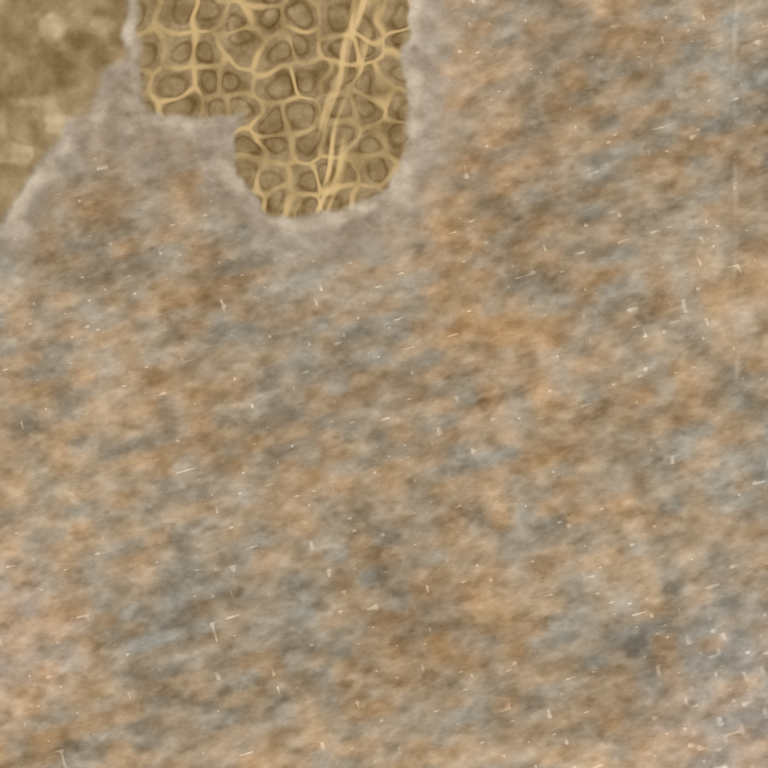
Reproduce this texture procedurally as a Shadertoy shader.

```glsl
// Weathered tan stone with a broken patch of golden honeycomb at the upper left
#define STONE vec3(0.645, 0.567, 0.465)
#define WARM vec3(0.050, 0.008, -0.030)
#define RIM_GREY vec3(0.635, 0.580, 0.510)
#define RIM_PALE vec3(0.800, 0.735, 0.640)
#define HOLLOW vec3(0.580, 0.490, 0.345)
#define GOLD vec3(0.840, 0.715, 0.500)
#define MOTTLE 0.20
#define GRAIN 0.30
#define CELLS 24.0
#define RIM_WIDTH 0.075

float hash(vec2 p) {
    vec3 q = fract(p.xyx * vec3(0.1031, 0.1030, 0.0973));
    q += dot(q, q.yzx + 33.33);
    return fract((q.x + q.y) * q.z);
}

float noise(vec2 p) {
    vec2 i = floor(p), f = fract(p);
    f = f * f * (3.0 - 2.0 * f);
    return mix(mix(hash(i), hash(i + vec2(1, 0)), f.x),
               mix(hash(i + vec2(0, 1)), hash(i + vec2(1, 1)), f.x), f.y);
}

float fbm(vec2 p) {
    float sum = 0.0, amp = 0.5;
    for (int i = 0; i < 4; i++) {
        sum += amp * noise(p);
        p = mat2(0.8, 0.6, -0.6, 0.8) * p * 2.03 + 17.3;
        amp *= 0.55;
    }
    return sum / 1.01;
}

float roundBox(vec2 p, vec2 halfSize, float r) {
    vec2 q = abs(p) - halfSize + r;
    return length(max(q, 0.0)) + min(max(q.x, q.y), 0.0) - r;
}

// Distances to the smooth left lobe (x) and the honeycomb lobe (y)
vec2 lobes(vec2 p) {
    p += 0.045 * (vec2(fbm(p * 14.0), fbm(p * 14.0 + 40.0)) - 0.5);
    float left = max(dot(p - vec2(0.10, 0.845), vec2(0.78, -0.62)), p.x - 0.165);
    float shelf = roundBox(p - vec2(0.27, 1.0), vec2(0.09, 0.155), 0.03);
    float tongue = roundBox(p - vec2(0.42, 0.98), vec2(0.11, 0.26), 0.09);
    return vec2(left, min(shelf, tongue));
}

// Nearest and second nearest distance to jittered cell centres
vec2 cells(vec2 p) {
    vec2 id = floor(p), near = vec2(9.0);
    for (int y = -1; y <= 1; y++)
    for (int x = -1; x <= 1; x++) {
        vec2 c = id + vec2(x, y);
        vec2 jitter = 0.5 + 0.6 * (vec2(hash(c), hash(c + 71.0)) - 0.5);
        float d = length(c + jitter - p);
        near = d < near.x ? vec2(d, near.x) : vec2(near.x, min(near.y, d));
    }
    return near;
}

vec3 stone(vec2 p) {
    vec2 q = mat2(0.96, -0.28, 0.28, 0.96) * p;
    float mottle = fbm(q * vec2(7.0, 10.0)) - 0.5;
    float grain = fbm(q * vec2(42.0, 68.0)) - 0.5;
    float fine = noise(q * vec2(115.0, 165.0)) - 0.5;
    vec3 col = STONE + MOTTLE * mottle + GRAIN * grain + 0.04 * fine;
    col += WARM * 2.5 * (fbm(p * 5.0 + 30.0) - 0.5);
    col += WARM * 1.8 * (noise(q * vec2(32.0, 48.0) + 9.0) - 0.5);
    // Dark pits, pale flecks and the chalky lower corners
    col -= 0.07 * smoothstep(0.66, 0.85, fbm(q * vec2(30.0, 46.0) + 60.0));
    float corner = smoothstep(0.30, 0.0, length(p - vec2(1.02, 0.03)));
    float fleck = noise(q * vec2(85.0, 125.0) + 5.0);
    col += 0.16 * smoothstep(0.90 - 0.22 * corner, 1.0, fleck);
    float haze = smoothstep(0.16, 0.0, length(p - vec2(0.0, 0.18)));
    col += vec3(0.025, 0.025, 0.045) * (haze + corner);
    // Faint broken vertical scratch
    float scratch = smoothstep(0.006, 0.0, abs(p.x - 0.956 - 0.006 * noise(p.yy * 9.0)));
    return col + 0.07 * scratch * smoothstep(0.35, 0.8, noise(p * 35.0)) * smoothstep(0.35, 0.6, p.y);
}

vec3 honeycomb(vec2 p) {
    vec2 warp = vec2(noise(p * 35.0), noise(p * 35.0 + 20.0)) - 0.5;
    vec2 near = cells(p * CELLS + 0.45 * warp);
    float wall = smoothstep(0.26, 0.03, near.y - near.x);
    float ring = smoothstep(0.12, 0.0, abs(near.x - 0.33));
    float patchy = smoothstep(0.25, 0.75, noise(p * 28.0 + 8.0));
    vec3 col = HOLLOW + 0.28 * (fbm(p * 60.0) - 0.5);
    col = mix(col, GOLD, wall * (0.30 + 0.55 * patchy));
    col -= 0.08 * ring * (1.0 - wall);
    // Slanted golden fibres near the right side
    float across = p.x - 0.445 - 0.25 * (p.y - 0.85) + 0.025 * (noise(p * 18.0) - 0.5);
    float fibre = smoothstep(0.045, 0.01, abs(across)) * noise(vec2(across * 130.0, p.y * 14.0));
    return mix(col, GOLD + 0.04, 0.9 * smoothstep(0.35, 0.85, fibre));
}

void mainImage(out vec4 fragColor, in vec2 fragCoord) {
    vec2 p = fragCoord / iResolution.xy;
    vec3 col = stone(p);
    vec2 lobe = lobes(p);
    float d = min(lobe.x, lobe.y);
    float relief = fbm(p * vec2(48.0, 60.0)) - 0.5;

    // Grey broken rim, streaked and paler on the right
    float rim = smoothstep(RIM_WIDTH, 0.35 * RIM_WIDTH, d + 0.07 * (fbm(p * 18.0 + 3.0) - 0.5));
    float side = smoothstep(0.48, 0.56, p.x);
    float streak = noise(mat2(0.9, -0.45, 0.45, 0.9) * p * vec2(28.0, 110.0)) - 0.5;
    vec3 rimCol = RIM_GREY + 0.32 * relief + side * (0.045 + 0.07 * streak);
    col = mix(col, rimCol, 0.85 * rim);

    // Pale crest, then the exposed inside of each lobe
    float crest = smoothstep(0.030, 0.004, abs(d - 0.008) + 0.025 * noise(p * 30.0));
    col = mix(col, RIM_PALE + 0.25 * relief, 0.8 * crest);
    vec3 hollow = HOLLOW + 0.32 * (fbm(p * 38.0) - 0.5) + 0.16 * (fbm(p * 12.0) - 0.5);
    hollow += 0.14 * smoothstep(0.62, 0.85, noise(p * 30.0 + 12.0));
    col = mix(col, hollow, smoothstep(0.004, -0.010, lobe.x));
    col = mix(col, honeycomb(p), smoothstep(0.004, -0.008, lobe.y));
    fragColor = vec4(clamp(col, 0.0, 1.0), 1.0);
}
```
